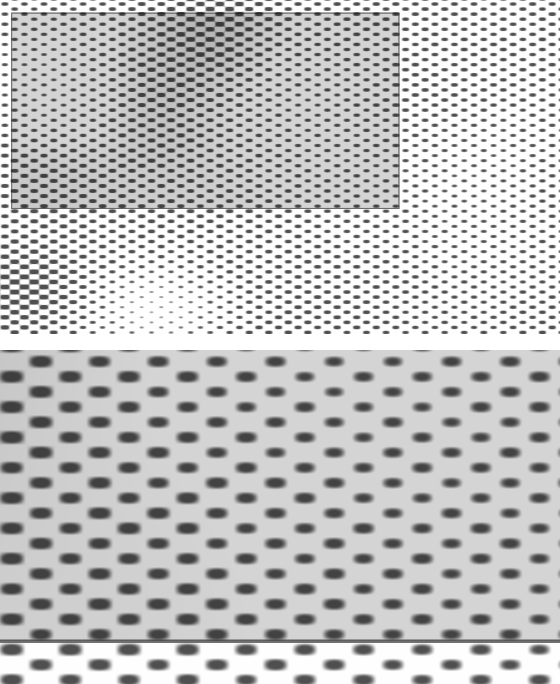
Top, the full canvas; bottom, a detail of the centre.
Give the GLSL for this pattern, as a WebGL 1 fragment shader.

```glsl
precision highp float;

// Staggered halftone of soft lens-shaped dots on white, with a tinted panel.
// A product of cosines makes the dot lattice; a smooth tone field shifts
// its threshold, so that dots swell into a checker or shrink to faint dashes.

uniform vec2 u_resolution;

const float TAU = 6.2831853;
const float ASPECT = 1.673;

// Dot lattice: repeats across and down, and the centre of the first dot
const vec2 REPEATS = vec2(28.65, 33.05);
const vec2 PHASE = vec2(0.25, 0.65);
const float THRESHOLD = 0.46;
const float SOFTNESS = 0.40;
const float TONE_GAIN = 0.36;
const float DOT_JITTER = 0.10;
const float INK_DEPTH = 0.69;

// Panel, in units of the canvas height
const vec2 PANEL_MIN = vec2(0.035, 0.376);
const vec2 PANEL_MAX = vec2(1.192, 0.961);
const float PANEL_GREY = 0.83;
const float PANEL_SHADE = 0.12;
const float BORDER_WIDTH = 0.0035;
const float BORDER_DEPTH = 0.55;

const float PAPER_GREY = 0.995;

float hash(vec2 cell) {
  return fract(sin(dot(cell, vec2(12.99, 78.23))) * 4375.85);
}

float blob(vec2 p, vec2 center, vec2 radius) {
  vec2 d = (p - center) / radius;
  return exp(-dot(d, d));
}

float boxDistance(vec2 p, vec2 lo, vec2 hi) {
  vec2 d = abs(p - 0.5 * (lo + hi)) - 0.5 * (hi - lo);
  return length(max(d, 0.0)) + min(max(d.x, d.y), 0.0);
}

// Broad light and dark clouds; positive values are darker
float toneField(vec2 p) {
  float tone = 0.06 * sin(9.0 * p.x + 4.0 * p.y) + 0.06 * sin(13.0 * p.y - 6.0 * p.x);
  // dark band from the top centre down to the lower left
  tone += 0.85 * blob(p, vec2(0.64, 0.93), vec2(0.17, 0.18));
  tone += 0.50 * blob(p, vec2(0.47, 0.65), vec2(0.15, 0.20));
  tone += 0.50 * blob(p, vec2(0.17, 0.46), vec2(0.22, 0.13));
  tone += 1.10 * blob(p, vec2(0.07, 0.13), vec2(0.18, 0.13));
  // light clearings
  tone -= 0.55 * blob(p, vec2(0.13, 0.73), vec2(0.20, 0.18));
  tone -= 1.35 * blob(p, vec2(0.46, 0.07), vec2(0.20, 0.12));
  tone -= 0.65 * blob(p, vec2(1.42, 0.38), vec2(0.23, 0.32));
  tone -= 0.35 * blob(p, vec2(0.95, 0.63), vec2(0.20, 0.20));
  return tone;
}

float dotInk(vec2 uv, float tone) {
  vec2 q = uv * REPEATS - PHASE;
  float wave = cos(TAU * q.x) * cos(TAU * q.y);
  // diagonal cell index gives each staggered dot its own variation
  vec2 id = floor(vec2(q.x + q.y, q.x - q.y) + 0.5);
  float threshold = THRESHOLD - TONE_GAIN * tone + DOT_JITTER * (hash(id) - 0.5);
  return smoothstep(threshold - SOFTNESS, threshold + SOFTNESS, wave);
}

void main() {
  vec2 uv = gl_FragCoord.xy / u_resolution;
  vec2 p = uv * vec2(ASPECT, 1.0);
  float pixel = 1.0 / u_resolution.y;

  float tone = toneField(p);
  float panelDistance = boxDistance(p, PANEL_MIN, PANEL_MAX);
  float panel = 1.0 - smoothstep(-0.5 * pixel, 0.5 * pixel, panelDistance);

  // Paper and panel tint, a little deeper under the dark clouds
  float panelGrey = PANEL_GREY - PANEL_SHADE * clamp(tone, 0.0, 1.0);
  float grey = mix(PAPER_GREY, panelGrey, panel);

  // Halftone ink
  grey *= 1.0 - INK_DEPTH * dotInk(uv, tone);

  // Thin panel border
  float halfWidth = 0.5 * BORDER_WIDTH;
  float border = 1.0 - smoothstep(halfWidth - 0.5 * pixel, halfWidth + 0.5 * pixel,
                                  abs(panelDistance));
  grey *= 1.0 - BORDER_DEPTH * border;

  gl_FragColor = vec4(vec3(grey), 1.0);
}
```
